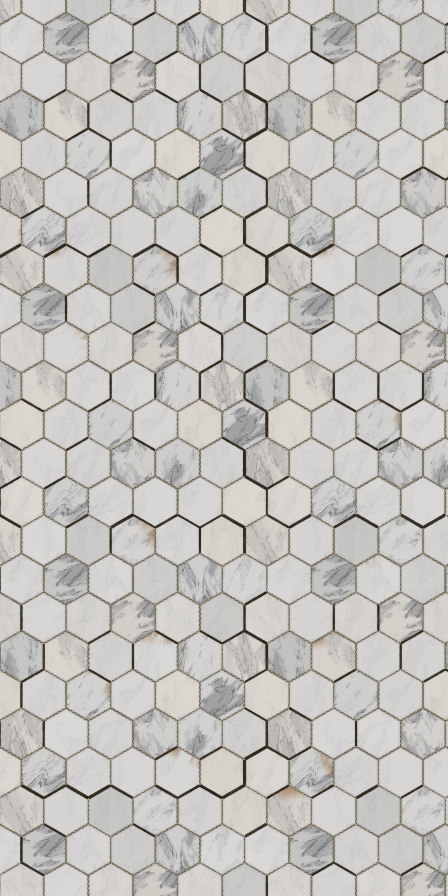
Give the GLSL for this texture, as a WebGL 2 fragment shader.

```glsl
#version 300 es
precision highp float;
// Veined marble hexagon mosaic laid in repeating sheets, with mesh joints and dark seams.
uniform vec2 u_resolution;
out vec4 outColor;

const float PITCH = 0.0996;              // tile width, in canvas widths
const vec2 ORIGIN = vec2(-0.002, 0.966); // centre of one tile
const vec2 SHEET = vec2(6.0, 7.0);       // tiles per sheet
const vec2 LATTICE = vec2(1.0, 1.7320508);
const float ROW = 0.8660254;
const float JOINT_THIN = 0.014;          // half widths, in tile widths
const float JOINT_WIDE = 0.026;
const float SEAM_WIDE = 0.037;
const float MESH_DOTS = 10.0;            // dots per tile width
const vec3 WHITE = vec3(0.845, 0.842, 0.838);
const vec3 CREAM = vec3(0.855, 0.835, 0.805);
const vec3 PALE_GRAY = vec3(0.79, 0.79, 0.78);
const vec3 CLOUD = vec3(0.58, 0.585, 0.595);
const vec3 VEIN = vec3(0.40, 0.405, 0.415);
const vec3 RUST = vec3(0.60, 0.44, 0.28);
const vec3 MESH_LIGHT = vec3(0.66, 0.63, 0.57);
const vec3 MESH_DARK = vec3(0.41, 0.37, 0.30);
const vec3 GAP = vec3(0.17, 0.14, 0.10);

float hash(vec2 p) {
  vec3 q = fract(p.xyx * vec3(0.1031, 0.1030, 0.0973));
  q += dot(q, q.yzx + 33.33);
  return fract((q.x + q.y) * q.z);
}

float noise(vec2 p) {
  vec2 i = floor(p), f = fract(p);
  f = f * f * (3.0 - 2.0 * f);
  return mix(mix(hash(i), hash(i + vec2(1, 0)), f.x),
             mix(hash(i + vec2(0, 1)), hash(i + vec2(1, 1)), f.x), f.y);
}

float fbm(vec2 p) {
  float sum = 0.0, amp = 0.53;
  for (int i = 0; i < 4; i++) {
    sum += amp * noise(p);
    p = mat2(1.6, 1.2, -1.2, 1.6) * p + 7.3;
    amp *= 0.5;
  }
  return sum;
}

// Offset from the nearest tile centre
vec2 hexOffset(vec2 p) {
  vec2 a = p - LATTICE * floor(p / LATTICE + 0.5);
  vec2 b = p - LATTICE * (floor(p / LATTICE) + 0.5);
  return dot(a, a) < dot(b, b) ? a : b;
}

// Column and row of a tile, counted from a sheet corner
vec2 tileIndex(vec2 centre) {
  return vec2(floor(centre.x + 0.25), floor(centre.y / ROW + 0.5) + 1.0);
}

vec3 marble(vec2 q, vec2 index) {
  vec2 id = mod(index, SHEET);
  float pick = fract(dot(id, vec2(0.7549, 0.5698)) + 0.3 * hash(id + 3.0));
  float strength = 0.10 + 0.90 * smoothstep(0.52, 0.88, pick);
  float tint = hash(id + 17.0);
  vec3 color = mix(WHITE, CREAM, smoothstep(0.5, 0.9, tint));
  color = mix(color, PALE_GRAY, smoothstep(0.25, 0.05, tint));
  color += 0.02 * (hash(index + 61.0) - 0.5);

  // Stretched, warped bands at an angle of each tile's own
  float angle = 0.4 + 1.5 * hash(id + 29.0);
  vec2 along = vec2(cos(angle), sin(angle));
  vec2 r = vec2(dot(q, along), dot(q, vec2(-along.y, along.x)));
  r = r * vec2(1.7, 4.2) + 40.0 * vec2(hash(id + 41.0), hash(id + 53.0));
  float warp = fbm(r * 0.9 + 11.0);
  float field = fbm(r + 2.2 * warp);
  float cloud = smoothstep(0.42, 0.68, field);
  float vein = 1.0 - smoothstep(0.0, 0.05, abs(fbm(r * 1.3 + 2.8 * warp + 5.0) - 0.5));
  vein *= smoothstep(0.35, 0.6, field);
  color = mix(color, CLOUD, strength * (0.12 + 0.70 * cloud));
  color = mix(color, VEIN, strength * 0.72 * vein);

  // Occasional rust stain near a tile edge
  float stain = step(0.93, hash(index + 83.0)) * smoothstep(0.18, 0.5, dot(q, along));
  return mix(color, RUST, 0.65 * stain * smoothstep(0.35, 0.65, warp));
}

void main() {
  vec2 p = (gl_FragCoord.xy / u_resolution.x - ORIGIN) / PITCH;
  float pixel = 1.0 / (u_resolution.x * PITCH);
  vec2 q = hexOffset(p);
  vec2 centre = p - q;
  vec2 index = tileIndex(centre);
  vec3 color = marble(q, index);

  // Joints: each shared edge gets its own width and filling
  float cover = 0.0, nearest = 1.0;
  vec3 joint = GAP;
  for (int i = 0; i < 6; i++) {
    float a = float(i) * 1.0471976;
    vec2 dir = vec2(cos(a), sin(a));
    vec2 edgeKey = floor((centre + 0.5 * dir) * vec2(4.0, 2.0 / ROW) + 0.5);
    float wear = hash(edgeKey + 107.0);
    vec2 sheetStep = floor(tileIndex(centre + dir) / SHEET) - floor(index / SHEET);
    float seam = step(0.5, dot(abs(sheetStep), vec2(1.0)));
    float dark = step(mix(0.86, 0.25, seam), wear);
    float width = mix(JOINT_THIN, mix(JOINT_WIDE, SEAM_WIDE, seam * dark), wear);
    float dist = 0.5 - dot(q, dir);
    float chip = 0.006 * (noise(p * 22.0) - 0.5);
    cover = max(cover, 1.0 - smoothstep(-0.6 * pixel, 0.6 * pixel, dist - width + chip));
    if (dist < nearest) {
      nearest = dist;
      float t = dot(p, vec2(-dir.y, dir.x));
      float dots = 0.5 + 0.5 * sin(6.2831853 * MESH_DOTS * t);
      vec3 mesh = mix(MESH_DARK, MESH_LIGHT, dots * (0.6 + 0.4 * noise(p * 5.0)));
      joint = mix(mesh, GAP, dark * (0.75 + 0.25 * noise(p * 4.0)));
    }
  }
  color *= 1.0 - 0.06 * (1.0 - smoothstep(0.02, 0.07, nearest));
  outColor = vec4(mix(color, joint, cover), 1.0);
}
```
